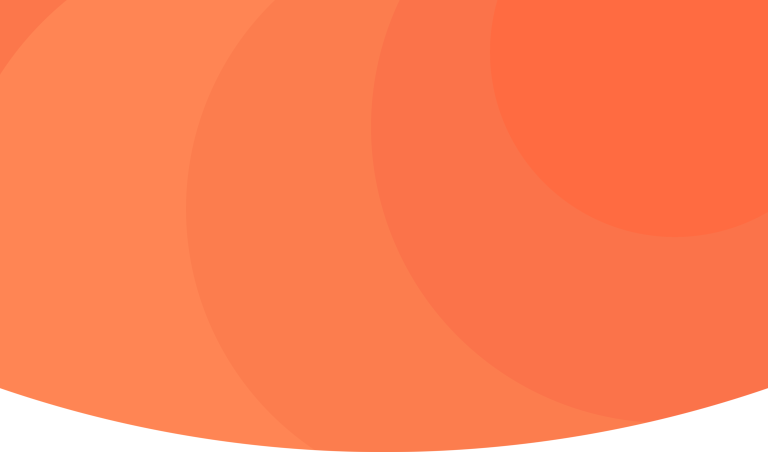
Give the GLSL for this background, as a WebGL 1 fragment shader.

```glsl
precision highp float;
// Overlapping flat orange discs, warmer toward the upper right, above a
// white floor cut by a wide shallow arc. Each disc is a circle distance
// function, layered back to front with smoothed edges.

uniform vec2 u_resolution;

// Discs: centre x, centre y, radius, in units of the canvas width
const vec3 OUTER_DISC = vec3(0.3503, 0.2656, 0.4167);
const vec3 WIDE_DISC  = vec3(0.6198, 0.3164, 0.3776);
const vec3 INNER_DISC = vec3(0.8685, 0.4232, 0.3854);
const vec3 CORE_DISC  = vec3(0.8789, 0.5208, 0.2409);
const vec3 PANEL_DISC = vec3(0.5, 1.5415, 1.5417);

const vec3 CORNER_COLOR = vec3(0.988, 0.467, 0.294);
const vec3 OUTER_COLOR  = vec3(1.000, 0.522, 0.329);
const vec3 WIDE_COLOR   = vec3(0.988, 0.490, 0.306);
const vec3 INNER_COLOR  = vec3(0.984, 0.451, 0.290);
const vec3 CORE_COLOR   = vec3(1.000, 0.420, 0.255);
const vec3 FLOOR_COLOR  = vec3(1.0);

// Edge softness as a share of one output sample
const float EDGE_SOFTNESS = 0.7;

// Coverage of a disc: 1 inside, 0 outside
float discMask(vec2 p, vec3 disc) {
    float edge = EDGE_SOFTNESS / u_resolution.x;
    return 1.0 - smoothstep(-edge, edge, length(p - disc.xy) - disc.z);
}

void main() {
    vec2 p = gl_FragCoord.xy / u_resolution.x;

    // Discs, back to front
    vec3 color = CORNER_COLOR;
    color = mix(color, OUTER_COLOR, discMask(p, OUTER_DISC));
    color = mix(color, WIDE_COLOR, discMask(p, WIDE_DISC));
    color = mix(color, INNER_COLOR, discMask(p, INNER_DISC));
    color = mix(color, CORE_COLOR, discMask(p, CORE_DISC));

    // White floor outside the large arc
    color = mix(FLOOR_COLOR, color, discMask(p, PANEL_DISC));

    gl_FragColor = vec4(color, 1.0);
}
```
